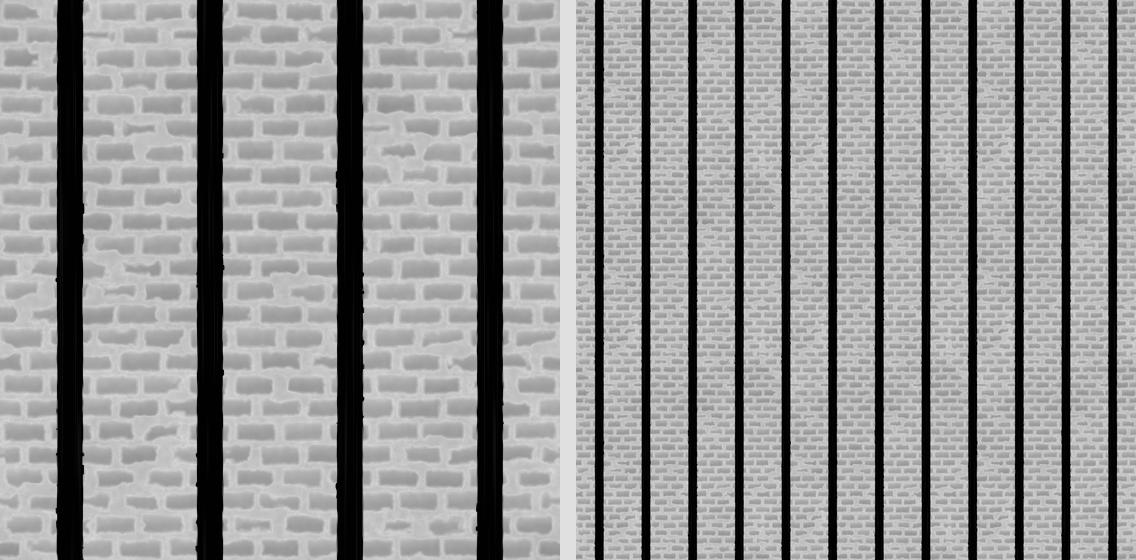
Left, the tile; right, the same tile 3 across and 3 down.
Reproduce this texture map procedurally as a Shadertoy shader.

```glsl
// Pale grey brick wall, 12 bricks by 24 staggered rows, behind four black upright posts.
// Bricks are jittered rounded boxes found by a neighbour search; wrapped noise
// wears the bricks, mottles the mortar and frays the posts, so the result tiles.

float hash(vec2 p) {
    vec3 q = fract(vec3(p.xyx) * 0.1031);
    q += dot(q, q.yzx + 33.33);
    return fract((q.x + q.y) * q.z);
}

// Value noise that wraps after a whole number of cells
float noise(vec2 p, vec2 period) {
    vec2 i = floor(p), f = fract(p);
    f = f * f * (3.0 - 2.0 * f);
    vec2 a = mod(i, period), b = mod(i + 1.0, period);
    return mix(mix(hash(a), hash(vec2(b.x, a.y)), f.x),
               mix(hash(vec2(a.x, b.y)), hash(b), f.x), f.y);
}

float fbm(vec2 uv, float cells) {
    float sum = 0.0, amp = 0.5;
    for (int i = 0; i < 4; i++) {
        sum += amp * noise(uv * cells, vec2(cells));
        cells *= 2.0;
        amp *= 0.5;
    }
    return sum / 0.9375;
}

float roundedBox(vec2 p, vec2 halfSize, float radius) {
    vec2 q = abs(p) - halfSize + radius;
    return length(max(q, 0.0)) + min(max(q.x, q.y), 0.0) - radius;
}

// Distance to the nearest brick, and its shade; one row is one unit high
vec2 nearestBrick(vec2 p) {
    vec2 best = vec2(10.0, 0.0);
    for (int j = -1; j <= 1; j++)
    for (int i = -1; i <= 1; i++) {
        float row = floor(p.y) + float(j);
        float shift = 0.5 * (1.0 - mod(row, 2.0));
        float col = floor(p.x * 0.5 + shift) + float(i);
        vec2 id = mod(vec2(col, row), vec2(12.0, 24.0));
        vec2 jitter = vec2(hash(id + 3.1), hash(id + 17.7)) - 0.5;
        vec2 size = vec2(hash(id + 41.3), hash(id + 67.9)) - 0.5;
        vec2 local = p - vec2((col + 0.5 - shift) * 2.0, row + 0.5);
        local -= jitter * vec2(0.14, 0.08);
        local.y += local.x * 0.07 * (hash(id + 29.0) - 0.5);
        // Taper towards one end
        vec2 halfSize = vec2(0.86, 0.395) + size * vec2(0.12, 0.07);
        halfSize.y -= 0.05 * local.x * (hash(id + 83.0) - 0.5);
        float d = roundedBox(local, halfSize, 0.16);
        if (d < best.x) {
            float rise = smoothstep(-0.15, 0.45, local.y - 0.08 * local.x);
            float shade = 0.615 + 0.085 * rise + 0.045 * (hash(id + 97.0) - 0.5);
            best = vec2(d, shade);
        }
    }
    return best;
}

float wall(vec2 uv) {
    vec2 warp = vec2(fbm(uv, 48.0), fbm(uv.yx, 64.0)) - 0.5;
    vec2 brick = nearestBrick(uv * 24.0 + warp * vec2(0.22, 0.16));
    float patches = fbm(uv, 16.0);
    float grain = fbm(uv, 96.0);

    // Mortar smeared over some brick edges
    float d = brick.x + 0.22 * smoothstep(0.58, 0.78, patches);

    // Mottled mortar, brightest beside the bricks, with thin pale veins
    float vein = 1.0 - smoothstep(0.0, 0.05, abs(fbm(uv, 32.0) - 0.5));
    float mortar = 0.745 + 0.045 * exp(-abs(d - 0.03) * 14.0);
    mortar += 0.025 * vein + 0.07 * (grain - 0.5);

    float face = brick.y + 0.035 * (grain - 0.5);
    float shade = mix(face, mortar, smoothstep(-0.16, 0.03, d));
    return shade + 0.06 * (fbm(uv, 6.0) - 0.5);
}

void mainImage(out vec4 fragColor, in vec2 fragCoord) {
    vec2 uv = fragCoord / iResolution.xy;
    float shade = wall(uv);

    // Posts: each side has its own frayed outline
    float side = mod(floor(uv.x * 8.0), 8.0);
    float offset = abs(fract(uv.x * 4.0) - 0.5) * 0.25;
    float fray = noise(vec2(side, uv.y * 64.0), vec2(8.0, 64.0));
    float chip = noise(vec2(side + 8.0, uv.y * 90.0), vec2(16.0, 90.0))
               * noise(vec2(side, uv.y * 12.0), vec2(8.0, 12.0));
    float edge = offset - 0.0232 - 0.0012 * (fray - 0.5)
               - 0.0022 * smoothstep(0.6, 0.75, chip);

    // Black paint with faint upright streaks and grey scuffs along the rim
    float streak = noise(uv * vec2(512.0, 5.0), vec2(512.0, 5.0));
    float scuff = noise(uv * vec2(400.0, 40.0), vec2(400.0, 40.0));
    float rim = smoothstep(-0.0026, -0.0006, edge);
    float post = 0.004 + 0.05 * smoothstep(0.65, 1.0, streak);
    post += 0.3 * rim * smoothstep(0.4, 0.85, scuff);

    float blur = max(0.0007, 0.75 / iResolution.x);
    shade = mix(post, shade, smoothstep(-blur, blur, edge));
    fragColor = vec4(vec3(shade), 1.0);
}
```
